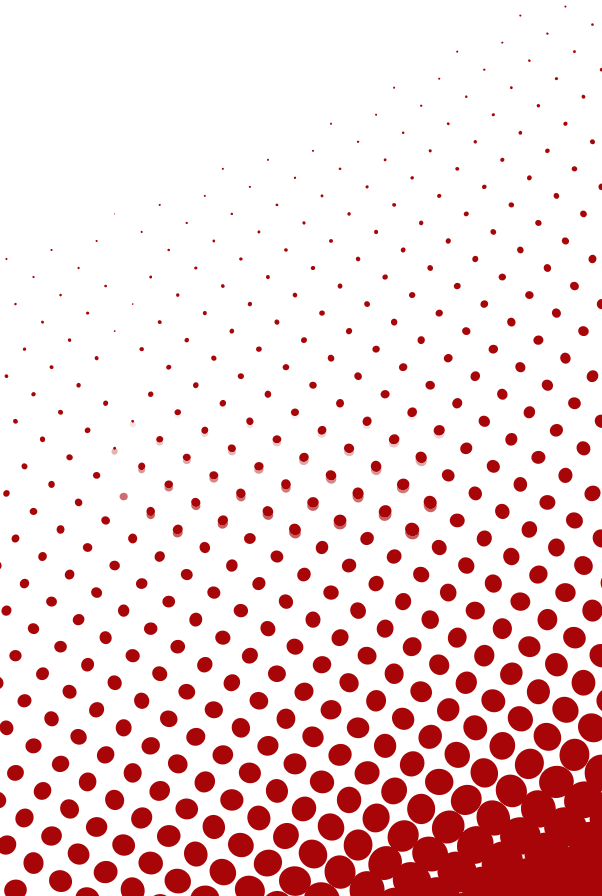
This background is drawn by a Shadertoy shader. Its source:

```glsl
// A red halftone screen on white: dots on a tilted square lattice grow
// toward the lower right until they merge into a solid corner.
// Each pixel blends the discs of its 3x3 nearest lattice cells.

const vec3 PAPER = vec3(1.0);
const vec3 INK = vec3(0.66, 0.02, 0.03);
const vec2 LATTICE_ORIGIN = vec2(0.1682, 0.4292);
const float PITCH = 0.03628;
const vec2 LATTICE_DIR = vec2(0.83205, -0.5547);

// Hash without sine, giving 0..1
float hash(vec2 p) {
    vec3 q = fract(vec3(p.xyx) * 0.1031);
    q += dot(q, q.yzx + 33.33);
    return fract((q.x + q.y) * q.z);
}

// Lattice coordinates to canvas coordinates
vec2 latticeToCanvas(vec2 cell, vec2 dir, float pitch) {
    return pitch * (cell.x * dir + cell.y * vec2(dir.y, -dir.x));
}

// Canvas coordinates to lattice coordinates
vec2 canvasToLattice(vec2 p, vec2 dir, float pitch) {
    return vec2(dot(p, dir), dot(p, vec2(dir.y, -dir.x))) / pitch;
}

// Tone rises downward and rightward, with a gentle bend in the light part
float toneAt(vec2 p) {
    float tone = 0.9964 - p.y + 0.46 * p.x;
    float bend = 0.2 * (p.x - 0.247) * (p.x - 0.247);
    return tone + bend * (1.0 - smoothstep(0.58, 0.9, tone));
}

// Dot radius for a tone: quadratic growth, faster where dots merge
float radiusForTone(float tone) {
    float base = tone - 0.0365;
    float merge = max(tone - 1.0417, 0.0);
    float radius = max(0.01316 * base * base, 0.0011);
    return (radius + 0.169 * merge * merge) * step(0.293, tone);
}

// Dots fade out around a narrow vertical seam in the upper part
float seamScale(vec2 p) {
    float nearSeam = 1.0 - smoothstep(0.001, 0.02, abs(p.x - 0.138));
    return 1.0 - nearSeam * step(0.43, p.y);
}

// Strength of the pale offset prints, limited to a middle band
float ghostStrength(vec2 p) {
    float band = (1.0 - smoothstep(0.42, 0.57, p.y)) * step(0.408, p.y);
    return 0.65 * band * step(0.12, p.x) * step(p.x, 0.5);
}

// Antialiased coverage of a slightly oval disc
float discCoverage(vec2 offset, float radius, float seed, float pixel) {
    float angle = 6.2832 * seed;
    vec2 axis = vec2(cos(angle), sin(angle));
    vec2 turned = vec2(dot(offset, axis), dot(offset, vec2(-axis.y, axis.x)));
    float dist = length(turned * vec2(1.04, 0.96)) - radius;
    return clamp(0.5 - dist / pixel, 0.0, 1.0) * step(0.0001, radius);
}

void mainImage(out vec4 fragColor, in vec2 fragCoord) {
    float pixel = 1.0 / iResolution.y;
    vec2 p = fragCoord * pixel;
    vec2 home = round(canvasToLattice(p - LATTICE_ORIGIN, LATTICE_DIR, PITCH));
    float ink = 0.0;
    float ghost = 0.0;

    // Gather the main and pale prints of the neighbouring dots
    for (int j = -1; j <= 1; j++) {
        for (int i = -1; i <= 1; i++) {
            vec2 cell = home + vec2(i, j);
            vec2 center = LATTICE_ORIGIN + latticeToCanvas(cell, LATTICE_DIR, PITCH);
            float radius = radiusForTone(toneAt(center));
            float seed = hash(cell + 100.0);
            vec2 offset = p - center;
            float main = discCoverage(offset, radius * seamScale(center), seed, pixel);
            float pale = discCoverage(offset + vec2(0.0, 0.0035), radius, seed, pixel);
            ink = max(ink, main);
            ghost = max(ghost, pale * ghostStrength(center));
        }
    }

    fragColor = vec4(mix(PAPER, INK, max(ink, ghost)), 1.0);
}
```
